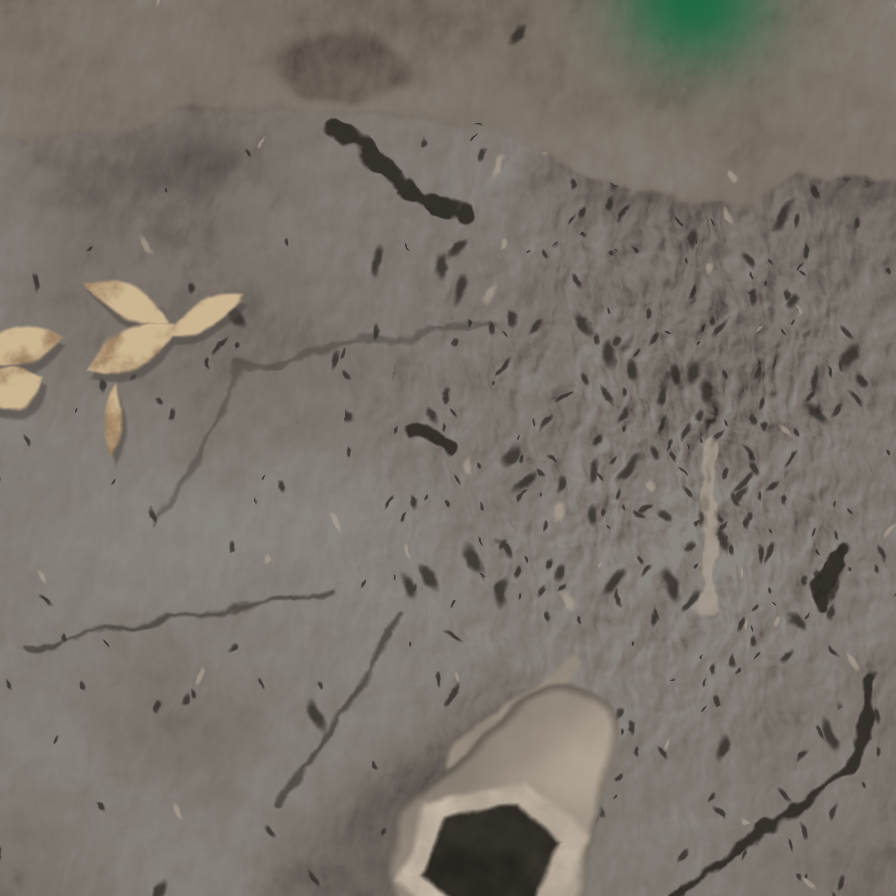
Write a Shadertoy shader that draws this texture.

```glsl
// Weathered concrete with a broken ledge, cracks, pits, dry leaves and a pipe stub.

const vec3 DEEP = vec3(0.17, 0.16, 0.135);
const vec3 DARK = vec3(0.37, 0.34, 0.315);
const vec3 MID = vec3(0.47, 0.44, 0.41);
const vec3 LIGHT = vec3(0.515, 0.495, 0.47);
const vec3 CREAM = vec3(0.8, 0.71, 0.57);
const vec3 TAN = vec3(0.6, 0.49, 0.37);
const vec3 CHALK = vec3(0.7, 0.65, 0.59);
const vec3 GREEN = vec3(0.1, 0.42, 0.26);

float hash(vec2 p) {
    vec3 q = fract(p.xyx * 0.1031);
    q += dot(q, q.yzx + 33.33);
    return fract((q.x + q.y) * q.z);
}

float noise(vec2 p) {
    vec2 i = floor(p), f = fract(p);
    f = f * f * (3.0 - 2.0 * f);
    return mix(mix(hash(i), hash(i + vec2(1, 0)), f.x),
               mix(hash(i + vec2(0, 1)), hash(i + 1.0), f.x), f.y);
}

float fbm(vec2 p) {
    float sum = 0.0, amp = 0.52;
    for (int i = 0; i < 5; i++) {
        sum += amp * noise(p);
        p = mat2(1.6, 1.2, -1.2, 1.6) * p + 17.3;
        amp *= 0.5;
    }
    return sum;
}

float soft(float d, float blur) { return 1.0 - smoothstep(-blur, blur, d); }

float blob(vec2 p, vec2 center, vec2 size) {
    vec2 q = (p - center) / size;
    return exp(-dot(q, q));
}

// Distance to a capsule whose radius runs from ra to rb
float taper(vec2 p, vec2 a, vec2 b, float ra, float rb) {
    vec2 d = b - a;
    float h = clamp(dot(p - a, d) / dot(d, d), 0.0, 1.0);
    return length(p - a - d * h) - mix(ra, rb, h);
}

// Ragged stroke through three points
float crack(vec2 p, vec2 a, vec2 b, vec2 c, float width) {
    float w = width * (0.3 + 1.1 * noise(p * 55.0));
    return soft(min(taper(p, a, b, w, w), taper(p, b, c, w, w)), 0.0025);
}

float cracks(vec2 p) {
    float gap = crack(p, vec2(0.37, 0.862), vec2(0.42, 0.825), vec2(0.45, 0.79), 0.01);
    gap = max(gap, crack(p, vec2(0.45, 0.79), vec2(0.48, 0.77), vec2(0.515, 0.762), 0.014));
    gap = max(gap, crack(p, vec2(0.465, 0.52), vec2(0.485, 0.515), vec2(0.5, 0.5), 0.01));
    gap = max(gap, crack(p, vec2(0.75, 0), vec2(0.87, 0.08), vec2(0.95, 0.15), 0.006));
    gap = max(gap, crack(p, vec2(0.95, 0.15), vec2(0.965, 0.18), vec2(0.97, 0.24), 0.011));
    gap = max(gap, crack(p, vec2(0.92, 0.32), vec2(0.92, 0.34), vec2(0.94, 0.39), 0.011));
    float hair = crack(p, vec2(0.03, 0.275), vec2(0.25, 0.32), vec2(0.37, 0.34), 0.003);
    hair = max(hair, crack(p, vec2(0.45, 0.31), vec2(0.4, 0.22), vec2(0.31, 0.1), 0.004));
    hair = max(hair, 0.6 * crack(p, vec2(0.56, 0.645), vec2(0.27, 0.59), vec2(0.18, 0.41), 0.004));
    return max(gap, 0.6 * hair);
}

float leaf(vec2 p, vec2 center, float angle, vec2 size) {
    float c = cos(angle), s = sin(angle);
    vec2 q = mat2(c, -s, s, c) * (p - center) / size;
    return soft((abs(q.y) - 1.0 + q.x * q.x) * size.y, 0.003);
}

float leaves(vec2 p) {
    float m = leaf(p, vec2(0.143, 0.664), -0.45, vec2(0.052, 0.018));
    m = max(m, leaf(p, vec2(0.228, 0.648), 0.5, vec2(0.047, 0.016)));
    m = max(m, leaf(p, vec2(0.15, 0.612), 0.5, vec2(0.06, 0.023)));
    m = max(m, leaf(p, vec2(0.02, 0.613), 0.2, vec2(0.05, 0.022)));
    m = max(m, leaf(p, vec2(0.012, 0.565), 0.4, vec2(0.038, 0.024)));
    return max(m, leaf(p, vec2(0.128, 0.53), 1.5, vec2(0.04, 0.009)));
}

// Scattered upright flecks; density is the chance that a cell holds one
float flecks(vec2 p, float scale, float density) {
    vec2 g = p * scale;
    float m = 0.0;
    for (int i = 0; i < 9; i++) {
        vec2 id = floor(g) + vec2(i % 3 - 1, i / 3 - 1);
        vec2 q = g - id - vec2(hash(id + 3.1), hash(id + 8.7));
        q.x += q.y * (hash(id + 21.0) - 0.5) * 1.4;
        q.y *= 0.5;
        float size = mix(0.1, 0.33, hash(id + 31.0));
        m = max(m, step(hash(id + 47.0), density) * (1.0 - smoothstep(size * 0.35, size, length(q))));
    }
    return m;
}

float ledge(float x) {
    return 0.848 + 0.028 * smoothstep(0.15, 0.2, x) - 0.1 * smoothstep(0.46, 0.78, x)
         + 0.03 * smoothstep(0.83, 0.9, x);
}

vec3 concrete(float tone) {
    vec3 c = mix(MID, LIGHT, clamp(tone, 0.0, 1.4));
    c = mix(c, DARK, clamp(-tone, 0.0, 1.0));
    return mix(c, DEEP, clamp(-tone - 1.0, 0.0, 1.0));
}

// Pipe body, torn flap, rim and hollow
vec3 pipe(vec3 col, vec2 p) {
    float flap = taper(p, vec2(0.53, 0.15), vec2(0.642, 0.262), 0.032, 0.007);
    col = mix(col, CHALK * mix(0.72, 0.88, fbm(p * 24.0)), soft(flap, 0.004));
    float body = taper(p, vec2(0.545, 0.035), vec2(0.624, 0.172), 0.115, 0.066);
    float side = smoothstep(-0.1, 0.06, dot(p - vec2(0.585, 0.1), vec2(0.86, -0.5)));
    vec3 wall = CHALK * mix(0.76, 0.93, side) * (0.9 + 0.2 * fbm(p * 14.0));
    col = mix(col, wall * mix(0.72, 1.0, smoothstep(0.0, 0.014, -body)), soft(body, 0.004));
    vec2 q = abs(mat2(0.97, -0.24, 0.24, 0.97) * (p - vec2(0.55, 0.042)) * vec2(0.85, 1.1));
    float mouth = max(q.x * 0.866 + q.y * 0.5, q.y);
    col = mix(col, CHALK * (0.9 + 0.25 * fbm(p * 40.0)), soft(abs(mouth - 0.07) - 0.012, 0.005));
    return mix(col, DEEP * (0.75 + 0.6 * fbm(p * 30.0)), soft(mouth - 0.059, 0.004));
}

void mainImage(out vec4 fragColor, in vec2 fragCoord) {
    vec2 p = fragCoord / iResolution.xy;
    vec2 w = p + 0.03 * (vec2(fbm(p * 20.0), fbm(p * 20.0 + 71.0)) - 0.5);
    // Mottling, ledge, relief and shade
    float depth = ledge(w.x) - w.y, below = smoothstep(-0.003, 0.006, depth);
    float rough = below * blob(p, vec2(0.78, 0.5), vec2(0.27, 0.31));
    float tone = 0.3 + 2.2 * (fbm(p * 5.0) - 0.5) + 0.8 * (fbm(p * 45.0) - 0.5);
    tone += 0.35 * blob(p, vec2(0.28, 0.3), vec2(0.3)) - 0.55 * blob(p, vec2(0.9, 0.62), vec2(0.2));
    tone -= 1.4 * below * exp(-max(depth, 0.0) * 15.0) * smoothstep(0.25, 0.6, noise(p * 8.0 + 4.0));
    tone -= 0.7 * soft(abs(depth) - 0.002, 0.006) * noise(p * 23.0);
    tone -= 1.1 * smoothstep(0.35, 0.7, blob(w, vec2(0.38, 0.925), vec2(0.1, 0.045)));
    vec2 grain = w * vec2(60, 34);
    tone += (0.8 + 5.0 * rough) * (fbm(grain) - fbm(grain + vec2(0.25, -0.2)));
    tone -= 1.4 * soft(taper(p, vec2(0.4, 0), vec2(0.57, 0.22), 0.11, 0.02), 0.045);
    vec3 col = concrete(tone) * mix(vec3(1, 0.985, 0.955), vec3(1), below);
    // Pits, chips and cracks
    float pits = max(flecks(w, 30.0, 0.02 * below + 0.3 * rough), flecks(w + 5.0, 58.0, 0.03 * below + 0.26 * rough));
    col = mix(col, DEEP, 0.75 * pits);
    col = mix(col, CHALK, 0.6 * flecks(w + 9.0, 42.0, 0.012 + 0.03 * rough));
    col = mix(col, CHALK, 0.6 * crack(w, vec2(0.795, 0.5), vec2(0.79, 0.4), vec2(0.785, 0.32), 0.01));
    col = mix(col, DEEP, 0.9 * cracks(w));
    col = mix(col, GREEN, 0.95 * blob(p, vec2(0.775, 1), vec2(0.075, 0.065)));
    // Leaves over their shade, then the pipe
    vec2 bent = mix(p, w, 0.5);
    col = mix(col, DARK * 0.85, 0.6 * leaves(bent + vec2(-0.004, 0.01)));
    col = mix(col, mix(TAN, CREAM, smoothstep(0.25, 0.6, fbm(p * 32.0))), leaves(bent));
    fragColor = vec4(pipe(col, bent), 1);
}
```
